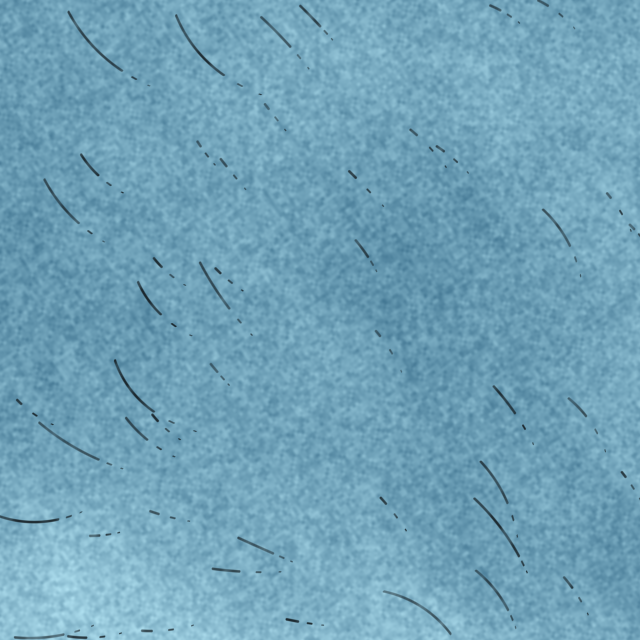
Write a three.js fragment shader that draws this texture.

```glsl
varying vec2 vUv;

vec2 hash2(vec2 p) {
  vec3 q = fract(vec3(p.xyx) * vec3(0.1031, 0.1030, 0.0973));
  q += dot(q, q.yzx + 33.33);
  return fract((q.xx + q.yz) * q.zy);
}

float noise(vec2 p) {
  vec2 i = floor(p), f = fract(p);
  f = f * f * (3.0 - 2.0 * f);
  float low = mix(hash2(i).x, hash2(i + vec2(1.0, 0.0)).x, f.x);
  float high = mix(hash2(i + vec2(0.0, 1.0)).x, hash2(i + 1.0).x, f.x);
  return mix(low, high, f.y);
}

vec2 rotate(vec2 p, float a) {
  float c = cos(a), s = sin(a);
  return vec2(c * p.x + s * p.y, c * p.y - s * p.x);
}

// Flow runs level at lower left, steep in the middle, shallower at upper right
float flowAngle(vec2 p) {
  float steep = smoothstep(0.22, 0.46, p.y + 0.5 * p.x);
  float upperRight = smoothstep(0.6, 0.85, p.y) * smoothstep(0.4, 0.7, p.x);
  return -0.05 - 0.84 * steep + 0.36 * upperRight;
}

// Distance to a dash of given half length lying on the local x axis
float dashDistance(vec2 p, float halfLength) {
  return length(vec2(max(abs(p.x) - halfLength, 0.0), p.y));
}

// Returns ink coverage in x and pale streak strength in y
vec2 strokes(vec2 uv) {
  float ink = 0.0, streak = 0.0;
  for (int j = 0; j < 9; j++) {
    for (int i = 0; i < 9; i++) {
      vec2 cell = vec2(float(i), float(j));
      vec2 shape = hash2(cell + 17.0);
      vec2 style = hash2(cell + 53.0);
      vec2 extra = hash2(cell + 91.0);
      vec2 center = (cell + hash2(cell + 5.0)) / 9.0;
      float corner = smoothstep(0.3, 0.65, abs(center.x + center.y - 1.0));
      float present = step(extra.x, 0.46 + 0.46 * corner);

      // Bend each stroke along the flow
      float angle = flowAngle(center) + 0.24 * (shape.y - 0.5);
      vec2 p = rotate(uv - center, angle);
      float bend = mix(2.2, -2.2, smoothstep(0.2, 0.7, center.x));
      p.y -= (bend + 2.0 * (style.x - 0.5)) * p.x * p.x;

      // Main dash with a broken tail
      float halfLength = 0.004 + 0.058 * shape.x * shape.x;
      float gap = 0.012 + 0.02 * style.y;
      float d = dashDistance(p, halfLength);
      d = min(d, dashDistance(p - vec2(halfLength + gap, 0.0), 0.003) + 0.0005);
      d = min(d, dashDistance(p - vec2(halfLength + 2.1 * gap, 0.0), 0.001) + 0.001);
      float wear = 0.62 + 0.5 * noise(vec2(p.x * 75.0, float(i + 9 * j)));
      float strength = min(wear, 1.0) * mix(0.65, 1.0, style.x);
      ink = max(ink, present * strength * (1.0 - smoothstep(0.0006, 0.0033, d)));

      // Soft pale ridge beside the stroke
      vec2 ridge = (p - vec2(0.01, 0.014 * sign(extra.y - 0.5))) / vec2(0.06, 0.007);
      streak += extra.y * extra.y * exp(-dot(ridge, ridge));
    }
  }
  return vec2(ink, streak);
}

void main() {
  vec2 uv = vUv;

  // Broad shading, stretched along the flow
  vec2 along = rotate(uv, -0.85);
  float tone = 1.2 * (noise(along * vec2(3.0, 6.0) + 4.0) - 0.5);
  tone += 0.7 * (noise(along * vec2(9.0, 22.0) + 31.0) - 0.5);
  tone += 2.1 * (1.0 - smoothstep(0.0, 0.36, uv.y + 0.3 * uv.x));
  tone -= 0.3 * smoothstep(0.2, 0.5, uv.y) * (1.0 - smoothstep(0.5, 0.8, uv.y));

  // Fine mottled grain
  tone += 1.5 * (noise(uv * 125.0) - 0.5);
  tone += 1.5 * (noise(rotate(uv, 0.6) * 190.0 + 70.0) - 0.5);
  tone += 0.5 * (noise(rotate(uv, 1.1) * 46.0 + 140.0) - 0.5);

  vec2 marks = strokes(uv);
  tone += 0.55 * marks.y - 0.1;

  vec3 blue = vec3(0.44, 0.638, 0.728) + tone * vec3(0.072, 0.07, 0.062);
  vec3 inkColor = vec3(0.09, 0.13, 0.15);
  gl_FragColor = vec4(mix(blue, inkColor, 0.95 * marks.x), 1.0);
}
```
